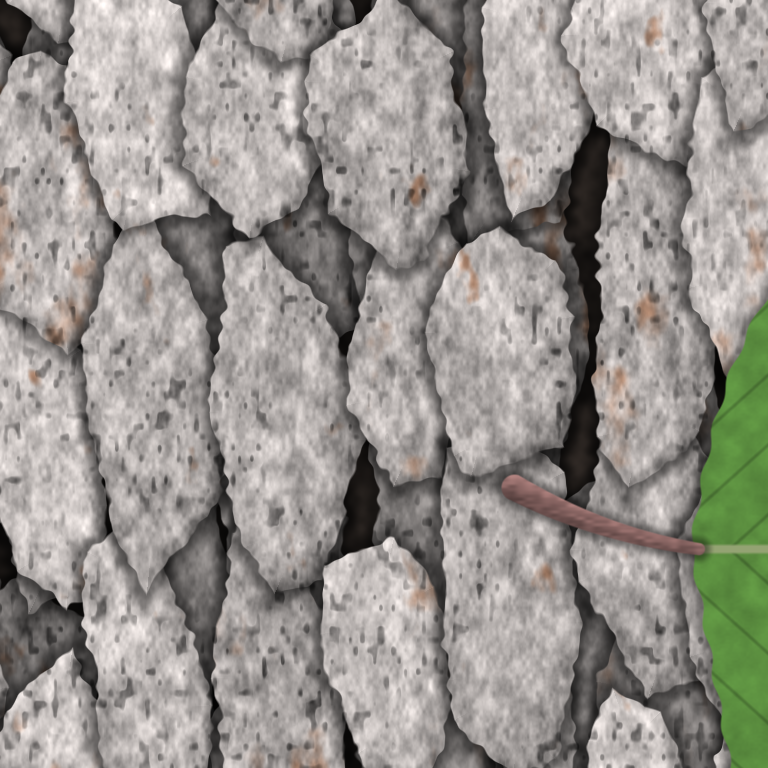
Give the GLSL for this texture, as a WebGL 1 fragment shader.

```glsl
precision highp float;
uniform vec2 u_resolution;

#define CELL vec2(0.158, 0.37)
#define STONE_SIZE vec2(0.098, 0.235)
#define MAX_TILT 0.2
#define ROUGHNESS 0.009
#define GRAIN 0.62
#define RUST vec3(0.56, 0.38, 0.27)
#define PALE vec3(0.79, 0.765, 0.755)
#define GAP vec3(0.18, 0.155, 0.14)
#define LEAF vec3(0.36, 0.56, 0.25)
#define STEM vec3(0.50, 0.37, 0.36)

float hash(vec2 p) {
  return fract(sin(dot(p, vec2(127.1, 311.7))) * 43758.5);
}

float noise(vec2 p) {
  vec2 i = floor(p), f = fract(p);
  f = f * f * (3.0 - 2.0 * f);
  return mix(mix(hash(i), hash(i + vec2(1, 0)), f.x),
             mix(hash(i + vec2(0, 1)), hash(i + vec2(1, 1)), f.x), f.y);
}

float fbm(vec2 p) {
  float sum = 0.0, amp = 0.53;
  for (int i = 0; i < 4; i++) {
    sum += amp * noise(p);
    p = p * 2.03 + 17.3;
    amp *= 0.5;
  }
  return sum;
}

// Signed distance to a random convex chip; face receives the nearest side's normal
float chip(vec2 q, vec2 size, vec2 id, out vec2 face) {
  float d = -1.0;
  face = vec2(0.0);
  for (int k = 0; k < 8; k++) {
    float fk = float(k);
    float a = (fk + 0.7 * hash(id + fk * 3.1)) * 0.7854;
    vec2 dir = vec2(cos(a), sin(a));
    float reach = mix(0.74, 1.02, hash(id + fk * 5.7 + 9.0));
    vec2 n = dir / size;
    float side = (dot(q, n) - reach) / length(n);
    if (side > d) { d = side; face = normalize(n); }
  }
  return d;
}

// Paints one layer of upright stones over col, in a fixed order
vec3 stones(vec3 col, vec2 p, float layer, float light, float grain, float edge) {
  float wobble = (noise(p * 75.0) - 0.5) * ROUGHNESS
               + (noise(p * 21.0 + layer) - 0.5) * ROUGHNESS * 1.6;
  for (int i = -1; i <= 1; i++) {
    float column = floor(p.x / CELL.x) + float(i);
    float shift = hash(vec2(column, layer * 7.3));
    for (int j = -1; j <= 1; j++) {
      vec2 id = vec2(column, floor(p.y / CELL.y - shift) + float(j));
      vec2 seed = id + layer * 41.7;
      vec2 jitter = vec2(hash(seed + 1.3), hash(seed + 2.9)) - 0.5;
      vec2 q = p - (id + vec2(0.5, shift + 0.5) + 0.3 * jitter) * CELL;
      float tilt = (hash(seed + 4.1) - 0.4) * 2.0 * MAX_TILT;
      q = mat2(cos(tilt), -sin(tilt), sin(tilt), cos(tilt)) * q;
      vec2 size = STONE_SIZE * vec2(mix(0.78, 1.12, hash(seed + 6.7)),
                                    mix(0.72, 1.1, hash(seed + 8.3)));
      vec2 face;
      float d = chip(q, size, seed, face) + wobble;

      // Bevelled sides, grainy face and rusty stains
      float bevel = smoothstep(-0.028, 0.0, d);
      float tone = mix(0.86, 1.06, hash(seed + 11.0)) + grain;
      tone += bevel * (dot(face, vec2(-0.09, 0.12)) - 0.11);
      tone += 0.16 * (noise(q * vec2(22.0, 9.0) + seed * 3.0) - 0.5);
      vec3 body = PALE * tone;
      float stain = fbm(q * vec2(19.0, 11.0) + seed * 5.0);
      float rusty = hash(seed + 13.0);
      stain = smoothstep(0.72 - 0.2 * rusty * rusty, 0.84, stain);
      body = mix(body, RUST * (tone + 0.1), 0.75 * stain) * light;

      // Contact shadow on whatever lies below
      col *= mix(0.5, 1.0, smoothstep(0.0, 0.026, d));
      col = mix(col, body, smoothstep(edge, -edge, d));
    }
  }
  return col;
}

// Half leaf entering at the right, with its midrib and stalk
vec3 leafAndStem(vec3 col, vec2 p, float edge) {
  float dy = p.y - 0.285;
  float up = max(dy, 0.0), down = max(-dy, 0.0);
  float rim = 0.9 + 0.15 * up + 1.4 * up * up * up + 0.18 * down;
  float d = (rim - p.x) * 0.95 + 0.003 * sin(p.y * 95.0);
  col *= mix(0.6, 1.0, smoothstep(0.0, 0.02, d));
  float rib = abs(fract((abs(dy) - 0.9 * (p.x - 0.9)) * 11.0) - 0.5);
  vec3 leaf = LEAF * (0.86 + 0.28 * fbm(p * 45.0));
  leaf *= 1.0 - 0.2 * smoothstep(0.06, 0.0, rib);
  leaf = mix(leaf, vec3(0.58, 0.64, 0.45), smoothstep(0.008, 0.003, abs(dy)));
  col = mix(col, leaf, smoothstep(edge, -edge, d));

  vec2 root = vec2(0.67, 0.365), axis = vec2(0.24, -0.08);
  float t = clamp(dot(p - root, axis) / dot(axis, axis), 0.0, 1.0);
  vec2 off = p - root - axis * t;
  off.y += 0.012 * t * (1.0 - t) * 4.0;
  float stem = length(off) - mix(0.017, 0.008, t);
  col *= mix(0.6, 1.0, smoothstep(0.0, 0.014, stem));
  vec3 bark = STEM * (1.0 + off.y * 18.0 + 0.3 * (noise(p * vec2(90.0, 240.0)) - 0.5));
  return mix(col, bark, smoothstep(edge, -edge, stem));
}

void main() {
  vec2 p = gl_FragCoord.xy / u_resolution;
  float edge = 1.2 / u_resolution.y;

  // Upright mineral streaks, sparse dark flecks and chalky spots
  float grain = GRAIN * (fbm(p * vec2(64.0, 38.0)) - 0.5);
  float patches = smoothstep(0.3, 0.65, noise(p * 13.0 + 5.0));
  float fleck = noise(p * vec2(125.0, 72.0) + 31.0);
  grain -= 0.36 * patches * smoothstep(0.66, 0.92, fleck);
  grain += 0.2 * (noise(p * vec2(230.0, 125.0)) - 0.5);

  vec3 col = GAP * (0.7 + 0.6 * fbm(p * 30.0));
  col = stones(col, p + 3.17, 1.0, 0.68, grain, edge);
  col = stones(col, p + 5.4, 2.0, 0.98, grain, edge);
  gl_FragColor = vec4(leafAndStem(col, p, edge), 1.0);
}
```
